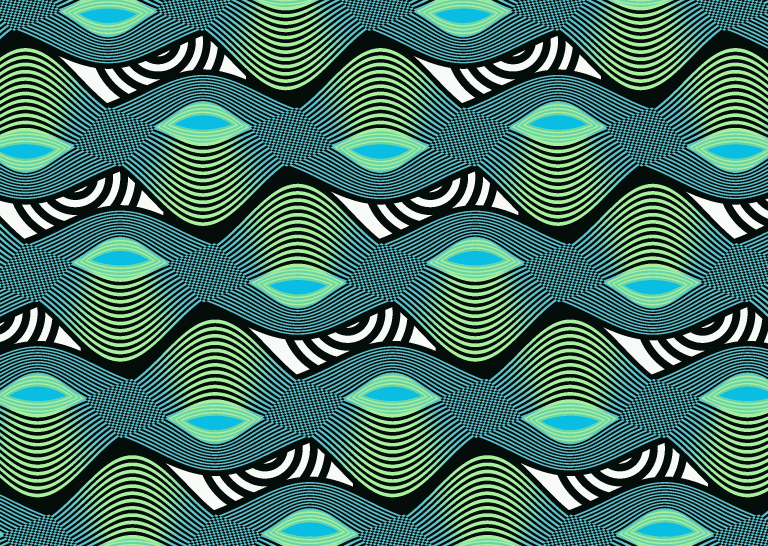
This pattern is drawn by a Shadertoy shader. Its source:

```glsl
// Woven waves of striped eyes: each eye has a lens, a thin-lined dome and a bowl of thick stripes.
// Eyes sit on a sheared lattice with half-turned copies between them; scalloped gaps fill the rest.
// Stripe levels come from bisecting a family of bell curves; edges are smoothed by supersampling.

const vec3 INK = vec3(0.02, 0.05, 0.045);
const vec3 CYAN = vec3(0.36, 0.75, 0.80);
const vec3 LEAF = vec3(0.66, 0.94, 0.62);
const vec3 MINT = vec3(0.42, 0.83, 0.65);
const vec3 IRIS = vec3(0.04, 0.74, 0.89);
const vec3 PAPER = vec3(0.97, 0.98, 0.97);

const float CANVAS_WIDTH = 7.68;
const float PERIOD = 3.55;               // distance between eyes in a row
const vec2 ROW_STEP = vec2(0.827, 1.357); // shift from one row to the next
const vec2 EYE = vec2(2.03, 4.235);
const vec2 TURNED_EYE = EYE + vec2(1.775, -0.29);
const vec2 SCALLOP = EYE + vec2(-0.45, 0.81);

const vec2 TIP = vec2(0.48, -0.05);       // outer end of the lens
const vec2 DOME_SIDE = vec2(0.46, 0.20);  // tip to end of dome
const vec2 BOWL_SIDE = vec2(0.35, -0.39); // tip to corner of bowl
const float DOME_LINES = 10.0;
const float BOWL_LINES = 12.0;

// Position relative to the closest lattice point of a given row.
vec2 latticeLocal(vec2 p, vec2 origin, float row) {
    vec2 d = p - origin - row * ROW_STEP;
    d.x -= PERIOD * round(d.x / PERIOD);
    return d;
}

float rowBelow(vec2 p, vec2 origin) {
    return floor((p.y - origin.y) / ROW_STEP.y);
}

// Bell with a round crown and nearly straight flanks, zero at u = 1.
float bell(float u) {
    u = min(u, 1.0);
    float c = cos(1.5708 * u);
    return 0.5 * (c * c + 1.0 - u * u);
}

float stripe(float t, float count) {
    return step(fract(t * count), 0.5);
}

// Level t of the curve through p; crown holds the peak heights at t = 0 and 1.
float curveLevel(vec2 p, vec2 side, vec2 crown) {
    float lo = 0.0, hi = 1.3, facing = sign(side.y);
    for (int i = 0; i < 10; i++) {
        float t = 0.5 * (lo + hi);
        vec2 end = TIP + t * side;
        float y = mix(end.y, mix(crown.x, crown.y, t), bell(p.x / end.x));
        if ((y - p.y) * facing > 0.0) hi = t; else lo = t;
    }
    return 0.5 * (lo + hi);
}

// Nested almonds around the iris.
vec3 lensColor(vec2 p) {
    float u2 = p.x * p.x / (TIP.x * TIP.x);
    float q = abs(p.y - TIP.y * u2) / 0.20 + u2;
    if (q < 0.36) return IRIS;
    return mix(MINT, LEAF, step(0.6, fract(q * 5.5)));
}

// Colour of one eye; alpha is 1 on its body, 0.5 on its outline, 0 elsewhere.
vec4 eye(vec2 p) {
    p.x = abs(p.x);
    if (p.x > 1.30 || p.y > 0.60 || p.y < -1.20) return vec4(0.0);

    // Crossed lines in the parallelogram shared with the neighbour.
    vec2 w = p - TIP;
    float area = DOME_SIDE.x * BOWL_SIDE.y - DOME_SIDE.y * BOWL_SIDE.x;
    vec2 ab = vec2(w.x * BOWL_SIDE.y - w.y * BOWL_SIDE.x,
                   DOME_SIDE.x * w.y - DOME_SIDE.y * w.x) / area;
    if (all(greaterThan(ab, vec2(0.0))) && all(lessThan(ab, vec2(1.0)))) {
        float weave = abs(stripe(ab.x, DOME_LINES) - stripe(ab.y, BOWL_LINES));
        return vec4(mix(INK, CYAN, weave), 1.0);
    }

    // Dome above the tips, bowl below them.
    bool dome = p.y > TIP.y;
    vec2 side = dome ? DOME_SIDE : BOWL_SIDE;
    vec2 crown = dome ? vec2(0.20, 0.49) : vec2(-0.20, -1.07);
    float t = curveLevel(p, side, crown);
    float u = p.x / (TIP.x + t * side.x);
    if (u > 1.0) return vec4(0.0);
    if (t < 0.002) return vec4(lensColor(p), 1.0);
    if (t > 1.0) return vec4(INK, t < (dome ? 1.14 : 1.05) ? 0.5 : 0.0);
    vec3 thread = dome ? CYAN : mix(LEAF, CYAN, smoothstep(0.35, 0.9, u));
    return vec4(mix(INK, thread, stripe(t, dome ? DOME_LINES : BOWL_LINES)), 1.0);
}

// Concentric black arcs on white.
vec3 scallops(vec2 p) {
    float row = round((p.y - SCALLOP.y + 0.28) / ROW_STEP.y);
    vec2 d = latticeLocal(p, SCALLOP, row);
    if (abs(d.x + 0.10) > 0.98) return INK;
    float r = length(d);
    float arc = step(fract(r / 0.15), 0.52) * step(r, 0.74);
    return mix(PAPER, INK, arc);
}

vec3 pattern(vec2 p) {
    vec4 top = vec4(scallops(p), 0.0);
    for (int i = 0; i < 4; i++) {
        bool turned = i > 1;
        vec2 origin = turned ? TURNED_EYE : EYE;
        vec2 d = latticeLocal(p, origin, rowBelow(p, origin) + float(i % 2));
        vec4 layer = eye(turned ? -d : d);
        if (layer.a > top.a) top = layer;
    }
    return top.rgb;
}

void mainImage(out vec4 fragColor, in vec2 fragCoord) {
    const int N = 3;
    vec3 sum = vec3(0.0);
    for (int i = 0; i < N * N; i++) {
        vec2 offset = (vec2(i % N, i / N) + 0.5) / float(N) - 0.5;
        sum += pattern((fragCoord + offset) * CANVAS_WIDTH / iResolution.x);
    }
    fragColor = vec4(sum / float(N * N), 1.0);
}
```
